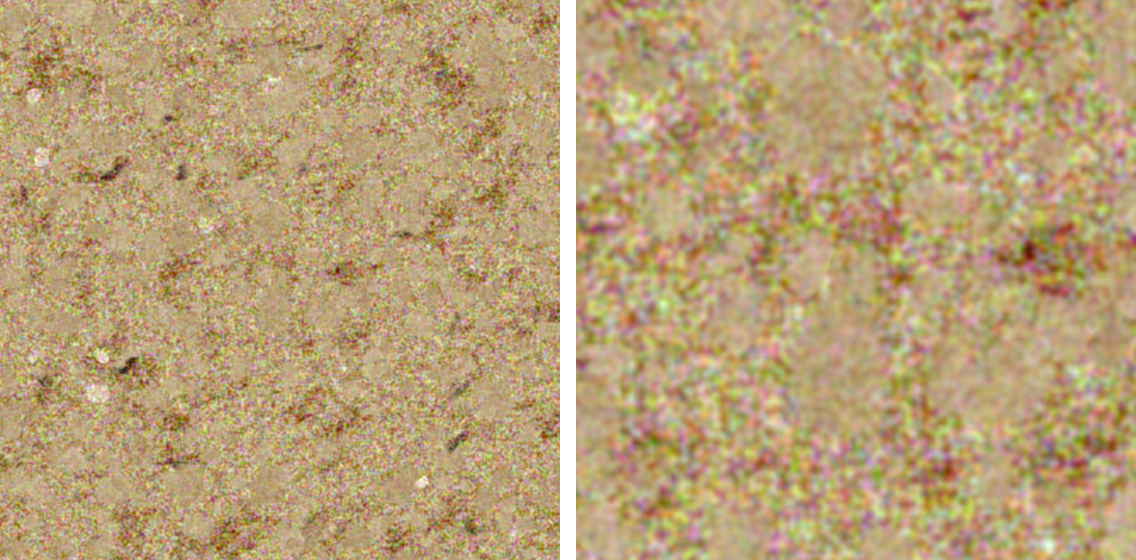
Left, the full canvas; right, a detail of the centre.
Reproduce this texture procedurally as a three.js fragment shader.

```glsl
// Weathered sandstone: soft pale grains packed in a tan ground, with ochre
// hollows, broken slanted crevices and a strong coloured speckle. Layers of
// gradient noise and scattered distance shapes are blended in order.

varying vec2 vUv;

const vec3 SAND   = vec3(0.735, 0.640, 0.475);
const vec3 DUN    = vec3(0.690, 0.590, 0.430);
const vec3 PALE   = vec3(0.790, 0.715, 0.575);
const vec3 QUARTZ = vec3(0.930, 0.870, 0.800);
const vec3 OCHRE  = vec3(0.570, 0.415, 0.225);
const vec3 SHADOW = vec3(0.200, 0.130, 0.080);

// Colour directions of the speckle
const vec3 RED_GREEN   = vec3(0.045, -0.115, -0.010);
const vec3 BLUE_YELLOW = vec3(0.000, -0.015, 0.170);

vec2 hash2(vec2 p) {
  vec3 q = fract(p.xyx * vec3(0.1031, 0.1030, 0.0973));
  q += dot(q, q.yzx + 33.33);
  return fract((q.xx + q.yz) * q.zy);
}

vec2 rotate(vec2 p, float angle) {
  float c = cos(angle), s = sin(angle);
  return vec2(c * p.x + s * p.y, c * p.y - s * p.x);
}

float cornerSlope(vec2 cell, vec2 offset) {
  float angle = 6.2832 * hash2(cell).x;
  return dot(vec2(cos(angle), sin(angle)), offset);
}

float gradientNoise(vec2 p) {
  vec2 i = floor(p), f = p - i;
  vec2 u = f * f * f * (f * (f * 6.0 - 15.0) + 10.0);
  vec2 e = vec2(1.0, 0.0);
  float low = mix(cornerSlope(i, f), cornerSlope(i + e, f - e), u.x);
  float high = mix(cornerSlope(i + e.yx, f - e.yx), cornerSlope(i + 1.0, f - 1.0), u.x);
  return 1.4 * mix(low, high, u.y);
}

float fbm(vec2 p) {
  float sum = 0.0, gain = 0.60;
  for (int i = 0; i < 4; i++) {
    sum += gain * gradientNoise(p);
    p = rotate(p, 0.6) * 2.1 + 17.3;
    gain *= 0.72;
  }
  return sum;
}

// Three octaves of fine noise for the speckle
float speckle(vec2 p, float seed) {
  float coarse = gradientNoise(p * 42.0 + 2.0 * seed);
  float medium = gradientNoise(rotate(p, 0.4) * 85.0 + seed);
  return 0.45 * coarse + 0.75 * medium + 0.95 * gradientNoise(p * 165.0 - seed);
}

// Scattered rounded grains: x = coverage, y = random tone
vec2 grains(vec2 p, float count, float density, float size) {
  vec2 q = p * count, home = floor(q), best = vec2(0.0);
  for (int y = -1; y <= 1; y++) {
    for (int x = -1; x <= 1; x++) {
      vec2 cell = home + vec2(float(x), float(y));
      vec2 spot = hash2(cell + count), kind = hash2(cell + count + 57.0);
      vec2 d = rotate(q - cell - 0.2 - 0.6 * spot, 6.2832 * kind.y);
      d = abs(d * vec2(0.85, 1.15));
      float dist = pow(dot(d * d * d, vec2(1.0)), 1.0 / 3.0);
      float radius = size * mix(0.5, 1.0, spot.y);
      float cover = 1.0 - smoothstep(0.72 * radius, radius, dist);
      cover *= step(kind.x, density);
      if (cover > best.x) best = vec2(cover, spot.x);
    }
  }
  return best;
}

// Scattered tapering cracks around one direction, in cell units
float crevices(vec2 p, float count, float density, float angle, float width) {
  vec2 q = p * count, home = floor(q);
  float depth = 0.0;
  for (int y = -1; y <= 1; y++) {
    for (int x = -1; x <= 1; x++) {
      vec2 cell = home + vec2(float(x), float(y));
      vec2 spot = hash2(cell + count), kind = hash2(cell + count + 91.0);
      vec2 d = rotate(q - cell - 0.2 - 0.6 * spot, angle + 1.2 * (kind.y - 0.5));
      float halfLength = mix(0.1, 0.36, spot.y);
      float taper = length(d / vec2(halfLength, width));
      float cut = (1.0 - smoothstep(0.1, 1.0, taper)) * step(kind.x, density);
      depth = max(depth, cut * mix(0.4, 1.0, spot.x));
    }
  }
  return depth;
}

void main() {
  vec2 p = vUv + 3.0;
  vec2 warp = vec2(gradientNoise(p * 38.0), gradientNoise(p * 38.0 + 71.0));
  vec2 bend = vec2(gradientNoise(p * 17.0 + 31.0), gradientNoise(p * 17.0 + 53.0));
  vec2 rough = p + 0.010 * warp + 0.016 * bend;

  // Ochre hollows, drawn out along the rising diagonal
  float relief = fbm(rotate(p, 0.5) * vec2(8.0, 13.0));
  float hollow = smoothstep(-0.02, 0.72, relief + 0.12 * speckle(p, 5.0));
  vec3 color = mix(SAND, OCHRE, 0.88 * hollow);

  // Packed grains in pale and dun tones, fewer inside the hollows
  vec2 wobbly = p + 0.005 * warp;
  vec2 large = grains(wobbly, 13.0, 0.55, 0.48);
  vec2 small = grains(wobbly, 25.0, 0.50, 0.48);
  float open = 1.0 - 0.85 * hollow;
  color = mix(color, mix(DUN, PALE, large.y), 0.70 * large.x * open);
  color = mix(color, mix(DUN, PALE, small.y), 0.70 * small.x * open);
  float smoothed = max(large.x, small.x) * open;

  // Broken crevices, deepest in the hollows, with a lit upper left lip
  float crack = crevices(rough, 8.0, 0.55, 0.6, 0.13);
  float lip = crevices(rough + vec2(0.006, -0.009), 8.0, 0.55, 0.6, 0.13);
  float seam = crevices(rough, 6.0, 0.30, 1.57, 0.06);
  float depth = crack * smoothstep(-0.25, 0.45, relief);
  color = mix(color, PALE, 0.5 * max(lip - crack, 0.0));
  color = mix(color, OCHRE, 0.60 * seam);
  color = mix(color, SHADOW, clamp(depth * (1.0 + 0.6 * speckle(p, 9.0)), 0.0, 0.9));

  // Rare bright quartz grains
  vec2 quartz = grains(wobbly, 9.0, 0.16, 0.20);
  color = mix(color, mix(PALE, QUARTZ, quartz.y), 0.85 * quartz.x);

  // Coloured speckle, calmer on the grain faces
  float strength = mix(1.25, 0.55, smoothed) + 0.3 * hollow;
  color += strength * RED_GREEN * speckle(p, 23.0);
  color += strength * BLUE_YELLOW * speckle(p, 47.0);
  color += strength * 0.120 * speckle(p, 83.0);
  gl_FragColor = vec4(clamp(color, 0.0, 1.0), 1.0);
}
```
